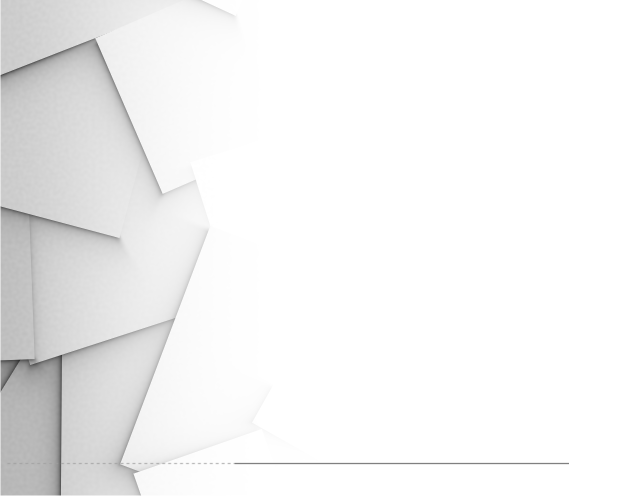
Reproduce this background procedurally as a Shadertoy shader.

```glsl
// Overlapping sheets of pale paper on the left that fade into a white page,
// with a thin rule near the bottom that is dashed over the paper.
// Each sheet is a rotated box painted back to front, casting a soft shadow.

// Canvas units: 100 per canvas height, origin at the lower left.

vec2 gradientAt(vec2 cell) {
    float h = fract(sin(dot(cell, vec2(127.1, 311.7))) * 4375.85);
    return vec2(cos(6.2832 * h), sin(6.2832 * h));
}

float gradientNoise(vec2 p) {
    vec2 i = floor(p), f = fract(p);
    vec2 w = f * f * (3.0 - 2.0 * f);
    vec2 e = vec2(1, 0);
    float low = mix(dot(gradientAt(i), f),
                    dot(gradientAt(i + e.xy), f - e.xy), w.x);
    float high = mix(dot(gradientAt(i + e.yx), f - e.yx),
                     dot(gradientAt(i + e.xx), f - e.xx), w.x);
    return mix(low, high, w.y);
}

// Fade of the shadows from the left side into the white page.
float pageFade(float x) {
    return 1.0 - smoothstep(-5.0, 68.0, x);
}

// Paints a sheet into ink (darkness). Its first side runs from the corner
// along "along", its second side a quarter turn counterclockwise.
// shadow.y belongs to the first side, shadow.x to the second.
void sheet(inout float ink, vec2 p, vec2 corner, vec2 along, vec2 size,
           float tone, vec2 shadow) {
    vec2 u = normalize(along);
    vec2 r = p - corner;
    vec2 q = vec2(dot(r, u), dot(r, vec2(-u.y, u.x)));
    float px = 100.0 / iResolution.y;
    float fade = pageFade(p.x);

    // Narrow contact shadow plus a wide soft one, ending at the far corners.
    float d = length(max(-q, 0.0));
    vec2 ends = 1.0 - smoothstep(size - 1.5, size, q);
    float strength = mix(shadow.y, shadow.x, smoothstep(-1.0, 1.0, q.y - q.x));
    float shade = strength * (0.65 * exp(-d / 0.5) + 0.35 * exp(-d / 2.8));
    ink = 1.0 - (1.0 - ink) * (1.0 - shade * fade * ends.x * ends.y);

    vec2 inside = min(q, size - q);
    float cover = clamp(min(inside.x, inside.y) / px + 0.5, 0.0, 1.0);
    ink = mix(ink, tone * fade * fade, cover);
}

void mainImage(out vec4 fragColor, in vec2 fragCoord) {
    float px = 100.0 / iResolution.y;
    vec2 p = fragCoord * px;
    float ink = 0.28 * (1.0 - smoothstep(18.0, 34.0, p.x));

    // Lower left sheets
    sheet(ink, p, vec2(8.0, 33.8), vec2(-4.0, -6.5), vec2(90), 0.29, vec2(0.0, 0.6));
    sheet(ink, p, vec2(12.6, 45.0), vec2(-0.2, -28.3), vec2(90), 0.25, vec2(0.0, 0.75));

    // Middle sheet, and the large one leaning over it
    sheet(ink, p, vec2(6.1, 26.4), vec2(29.3, 9.5), vec2(43.2, 60.0), 0.21, vec2(0.3, 0.55));
    sheet(ink, p, vec2(24.2, 6.4), vec2(48.1, -18.2), vec2(90.0, 51.4), 0.13, vec2(0.55, 0.5));

    // Left strip and the upper left sheets
    sheet(ink, p, vec2(7.0, 27.6), vec2(-1.1, 29.1), vec2(60), 0.26, vec2(0.6, 0.18));
    sheet(ink, p, vec2(24.1, 52.0), vec2(6.0, 22.6), vec2(60), 0.21, vec2(0.6, 0.03));
    sheet(ink, p, vec2(-20.0, 77.0), vec2(19.2, 7.5), vec2(200, 60), 0.21, vec2(0.0, 0.7));
    sheet(ink, p, vec2(32.8, 60.9), vec2(31.4, 13.6), vec2(90.0, 34.2), 0.13, vec2(0.7, 0.35));

    // Faint pale sheets at the centre and top
    sheet(ink, p, vec2(42.4, 54.5), vec2(12.7, 4.0), vec2(90.0, 13.4), 0.02, vec2(0.1, 0.0));
    sheet(ink, p, vec2(47.5, 96.8), vec2(3.0, 6.5), vec2(60), 0.05, vec2(0.6, 0.0));

    // Bottom sheets
    sheet(ink, p, vec2(50.8, 14.8), vec2(7.8, -4.4), vec2(40.0, 9.0), 0.03, vec2(0.4, 0.3));
    sheet(ink, p, vec2(26.9, 4.5), vec2(9.0, -25.8), vec2(60.0, 27.4), 0.08, vec2(0.25, 0.45));

    // Paper grain, and a clean margin at the left
    float fade = pageFade(p.x);
    ink += 0.025 * fade * fade * gradientNoise(p * 1.3);
    ink *= smoothstep(0.0, 0.2, p.x) * smoothstep(0.0, 0.2, p.y);
    float light = 1.0 - clamp(ink, 0.0, 1.0);

    // Rule: dashes over the paper, then a solid line
    float rule = clamp((0.13 - abs(p.y - 6.55)) / px + 0.5, 0.0, 1.0);
    float dash = smoothstep(-px, px, 0.3 - abs(fract(p.x / 1.2) - 0.5) * 1.2);
    float solid = smoothstep(47.2, 47.4, p.x);
    float span = step(1.3, p.x) * step(p.x, 114.8);
    light = mix(light, mix(0.62, 0.5, solid), rule * span * mix(0.7 * dash, 1.0, solid));

    fragColor = vec4(vec3(light), 1.0);
}
```
